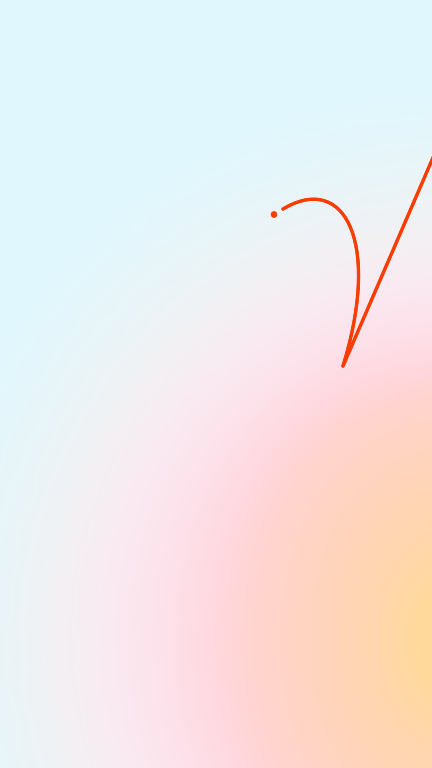
A Shadertoy shader for this background:

```glsl
// A soft peach and pink glow on pale blue, with a thin orange swoop, a dot and a rising line.

#define GLOW_CENTER vec2(0.586, 0.167)
#define INNER_SQUASH 0.65
#define OUTER_SQUASH 0.97
#define MOTTLE_SCALE vec2(42.0, 24.0)
#define MOTTLE_AMOUNT 0.009
#define INK vec3(0.98, 0.24, 0.01)
#define STROKE_RADIUS 0.0023
#define DOT_CENTER vec2(0.3568, 0.7207)
#define DOT_RADIUS 0.0043
#define CURVE_STEPS 32

// Gradient noise
vec2 hashGradient(vec2 cell) {
    vec2 q = vec2(dot(cell, vec2(127.1, 311.7)), dot(cell, vec2(269.5, 183.3)));
    return 2.0 * fract(sin(q) * 43758.5) - 1.0;
}

float gradientNoise(vec2 p) {
    vec2 i = floor(p), f = fract(p);
    vec2 u = f * f * f * (f * (f * 6.0 - 15.0) + 10.0);
    vec2 e = vec2(0.0, 1.0);
    float low = mix(dot(hashGradient(i), f),
                    dot(hashGradient(i + e.yx), f - e.yx), u.x);
    float high = mix(dot(hashGradient(i + e.xy), f - e.xy),
                     dot(hashGradient(i + e.yy), f - e.yy), u.x);
    return mix(low, high, u.y);
}

// Colour ramp from the warm core to the cool rim
float ramp(float from, float to, float d) {
    return clamp((d - from) / (to - from), 0.0, 1.0);
}

vec3 glowColor(float d) {
    vec3 c = vec3(1.0, 0.85, 0.61);
    c = mix(c, vec3(1.0, 0.84, 0.68), ramp(0.040, 0.098, d));
    c = mix(c, vec3(1.0, 0.83, 0.74), ramp(0.098, 0.169, d));
    c = mix(c, vec3(1.0, 0.83, 0.82), ramp(0.169, 0.260, d));
    c = mix(c, vec3(1.0, 0.85, 0.88), ramp(0.260, 0.312, d));
    c = mix(c, vec3(0.99, 0.885, 0.92), ramp(0.312, 0.378, d));
    c = mix(c, vec3(0.98, 0.915, 0.945), ramp(0.378, 0.443, d));
    c = mix(c, vec3(0.945, 0.945, 0.955), ramp(0.443, 0.521, d));
    c = mix(c, vec3(0.91, 0.96, 0.975), ramp(0.521, 0.599, d));
    return mix(c, vec3(0.88, 0.97, 0.992), ramp(0.599, 0.690, d));
}

// Distance to a line segment
float segmentDistance(vec2 p, vec2 a, vec2 b) {
    vec2 pa = p - a, ba = b - a;
    return length(pa - ba * clamp(dot(pa, ba) / dot(ba, ba), 0.0, 1.0));
}

vec2 cubicBezier(vec2 a, vec2 b, vec2 c, vec2 d, float t) {
    float s = 1.0 - t;
    return s * s * s * a + 3.0 * s * t * (s * b + t * c) + t * t * t * d;
}

// Curved swoop down to a cusp, then the straight line rising off the edge
float strokeDistance(vec2 p) {
    vec2 start = vec2(0.3685, 0.7279);
    vec2 cusp = vec2(0.4466, 0.5234);
    float d = segmentDistance(p, cusp, vec2(0.5729, 0.8158));
    vec2 previous = start;
    for (int i = 1; i <= CURVE_STEPS; i++) {
        float t = float(i) / float(CURVE_STEPS);
        vec2 next = cubicBezier(start, vec2(0.4492, 0.776), vec2(0.4961, 0.6836), cusp, t);
        d = min(d, segmentDistance(p, previous, next));
        previous = next;
    }
    return d - STROKE_RADIUS;
}

void mainImage(out vec4 fragColor, in vec2 fragCoord) {
    // Canvas height is one unit, width is 9/16
    vec2 p = fragCoord / iResolution.xy * vec2(0.5625, 1.0);
    float pixel = 1.0 / iResolution.y;

    // Glow: tall near the core, rounder outside, faintly mottled
    vec2 offset = p - GLOW_CENTER;
    float roundness = smoothstep(0.13, 0.52, length(offset));
    offset.y *= mix(INNER_SQUASH, OUTER_SQUASH, roundness);
    float d = length(offset);
    d += MOTTLE_AMOUNT * gradientNoise(p * MOTTLE_SCALE) * smoothstep(0.2, 0.5, d);
    vec3 color = glowColor(d);

    // Ink
    float ink = min(strokeDistance(p), length(p - DOT_CENTER) - DOT_RADIUS);
    color = mix(color, INK, smoothstep(0.5 * pixel, -0.5 * pixel, ink));

    fragColor = vec4(color, 1.0);
}
```
